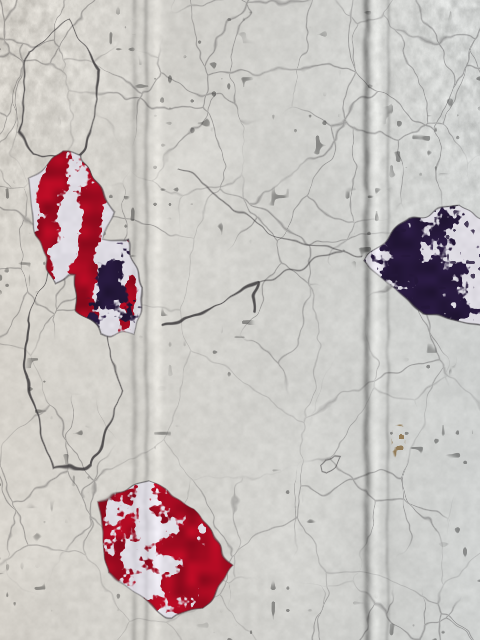
Write a Shadertoy shader that draws this texture.

```glsl
const float TAU = 6.28319;
const vec3 PAINT = vec3(0.825, 0.822, 0.805);
const vec3 PRIMER = vec3(0.87, 0.86, 0.89);
const vec3 RED = vec3(0.60, 0.04, 0.12);
const vec3 PURPLE = vec3(0.14, 0.09, 0.22);
const vec3 CRACK = vec3(0.20, 0.19, 0.20);
const vec3 RUST = vec3(0.50, 0.38, 0.20);

vec2 hash2(vec2 p) {
  vec3 q = fract(p.xyx * vec3(0.1031, 0.1030, 0.0973));
  q += dot(q, q.yzx + 33.33);
  return fract((q.xx + q.yz) * q.zy);
}

float noise(vec2 p) {
  vec2 i = floor(p), f = fract(p);
  f = f * f * (3.0 - 2.0 * f);
  return mix(mix(hash2(i).x, hash2(i + vec2(1, 0)).x, f.x),
             mix(hash2(i + vec2(0, 1)).x, hash2(i + 1.0).x, f.x), f.y);
}

float fbm(vec2 p) {
  float sum = 0.0, amp = 0.53;
  for (int i = 0; i < 4; i++) {
    sum += amp * noise(p);
    p = p * 2.03 + 17.3;
    amp *= 0.5;
  }
  return sum;
}

// Distance to the nearest border of a jittered cell pattern
float cellBorder(vec2 p) {
  vec2 cell = floor(p), nearest = vec2(9.0);
  for (int k = 0; k < 9; k++) {
    vec2 g = cell + vec2(k % 3 - 1, k / 3 - 1), r = g + hash2(g) - p;
    if (dot(r, r) < dot(nearest, nearest)) nearest = r;
  }
  float d = 9.0;
  for (int k = 0; k < 25; k++) {
    vec2 g = cell + vec2(k % 5 - 2, k / 5 - 2), r = g + hash2(g) - p, gap = r - nearest;
    if (dot(gap, gap) > 0.0001) d = min(d, dot(0.5 * (r + nearest), normalize(gap)));
  }
  return d;
}

// Irregular convex polygon made of jittered half planes
float shard(vec2 p, vec2 centre, vec2 size, float tilt, float seed) {
  float c = cos(tilt), s = sin(tilt), d = -9.0;
  vec2 q = mat2(c, -s, s, c) * (p - centre) / size;
  for (int i = 0; i < 7; i++) {
    vec2 h = hash2(vec2(i, seed));
    float a = (float(i) + 0.7 * h.x) * TAU / 7.0;
    vec2 n = vec2(cos(a), sin(a));
    d = max(d, (dot(q, n) - mix(0.82, 1.0, h.y)) / length(n / size));
  }
  return d;
}

float segment(vec2 p, vec2 a, vec2 b) {
  vec2 ab = b - a;
  return length(p - a - ab * clamp(dot(p - a, ab) / dot(ab, ab), 0.0, 1.0));
}

float stroke(float d, float width, float px) {
  return 1.0 - smoothstep(width - px, width + px, abs(d));
}

float ridge(float x, float centre, float width) {
  float t = (x - centre) / width;
  return exp(-t * t);
}

// Ink left on the primer; positive bias keeps more of it
vec3 wornInk(vec3 base, vec3 ink, float bias, vec2 p) {
  float cover = bias + 2.4 * (fbm(p * 26.0) - 0.5) + 0.5 * (noise(p * 150.0) - 0.5);
  return mix(base, ink * (0.85 + 0.4 * noise(p * 40.0)), smoothstep(-0.08, 0.14, cover));
}

void mainImage(out vec4 fragColor, in vec2 fragCoord) {
  float px = 1.0 / iResolution.x;
  vec2 p = fragCoord * px;
  vec2 warp = vec2(fbm(p * 9.0), fbm(p * 9.0 + 40.0)) - 0.5;
  vec2 rough = p + 0.014 * (vec2(noise(p * 35.0), noise(p * 35.0 + 9.0)) - 0.5);

  // Glossy, slightly mottled paint
  vec3 col = PAINT + 0.06 * (fbm(p * 5.0) - 0.5) + 0.07 * (fbm(p * 70.0) - 0.5);
  col += vec3(0.012, 0, -0.012) * (1.0 - 2.0 * p.x);
  float gloss = smoothstep(0.5, 1.3, p.y) * smoothstep(0.1, 0.5, abs(p.x - 0.5));
  col += 0.22 * gloss * (fbm(p * vec2(75, 55) + 3.0) - 0.48);
  col *= 1.0 - 0.35 * smoothstep(0.83, 0.92, noise(p * 65.0)) * smoothstep(0.6, 0.8, noise(p * 12.0));

  // Fine crack network, fading in and out
  vec2 bent = p + 0.08 * warp;
  float fade = smoothstep(0.28, 0.68, noise(p * 7.0 + 5.0));
  float fine = stroke(cellBorder(bent * vec2(8, 5.5)) / 7.0, 0.0011, px) * fade;
  float wide = stroke(cellBorder(bent * vec2(4.5, 3.5) + 7.0) / 4.0, 0.0013, px) * (0.4 + 0.6 * fade);
  col = mix(col, CRACK, 0.36 * max(fine, wide));

  // Loose flakes and long cracks
  vec2 torn = rough + 0.025 * warp, fork = vec2(0.54, 0.74), bend = vec2(0.56, 0.85);
  float bold = abs(shard(torn, vec2(0.145, 0.56), vec2(0.1, 0.21), 0.05, 4.0));
  bold = min(bold, abs(shard(torn, vec2(0.125, 1.14), vec2(0.085, 0.15), -0.1, 8.0)));
  bold = min(bold, segment(torn, vec2(0.34, 0.65), fork));
  bold = min(bold, segment(torn, fork, vec2(0.53, 0.68)));
  float weight = 0.0008 + 0.0024 * smoothstep(0.3, 0.75, noise(p * 11.0));
  col = mix(col, CRACK, 0.8 * stroke(bold, weight, px));
  float hair = min(segment(torn, vec2(0.37, 0.98), bend), segment(torn, bend, vec2(0.75, 0.8)));
  hair = min(hair, segment(torn, fork, vec2(0.72, 0.81)));
  hair = min(hair, abs(shard(rough, vec2(0.69, 0.37), vec2(0.026, 0.015), 0.4, 2.0)));
  col = mix(col, CRACK, 0.55 * stroke(hair, 0.0013, px));

  // Chips down to the primer
  vec2 topC = vec2(0.145, 0.88), lowC = vec2(0.228, 0.735);
  float top = min(shard(rough, topC, vec2(0.088, 0.135), 0.1, 1.0), shard(rough, lowC, vec2(0.07, 0.115), 0.2, 3.0));
  float side = shard(rough, vec2(0.97, 0.765), vec2(0.19, 0.12), -0.3, 5.0);
  float chip = min(min(top, side), shard(rough, vec2(0.34, 0.195), vec2(0.155, 0.115), -0.85, 7.0));
  vec3 under = PRIMER + 0.04 * (noise(p * 90.0) - 0.5);
  if (top < 0.01) {
    vec2 s = (p - topC) / vec2(0.08, 0.127);
    float bands = cos(TAU * (s.x - 0.25 * s.y + 0.6) / 1.2);
    under = wornInk(under, RED, 0.7 * bands + 0.1 - 0.9 * smoothstep(0.8, 1.3, s.x), p);
    under = wornInk(under, PURPLE, 0.55 - length((p - lowC) / vec2(0.07, 0.115)), p + 3.0);
  } else if (side < 0.01) {
    under = wornInk(under, PURPLE, 0.6 - 8.0 * abs(p.x + 0.15 * p.y - 0.96), p + 1.0);
    under = mix(under, PURPLE, 0.8 * smoothstep(0.84, 0.9, noise(p * 75.0)));
  } else {
    under = wornInk(under, RED, 9.0 * abs(p.x + 0.12 * p.y - 0.328) - 0.42, p + 2.0);
  }
  col = mix(col, under, 1.0 - smoothstep(-px, px, chip));
  col = mix(col, CRACK, stroke(chip, 0.0014, px) * (0.25 + 0.5 * noise(p * 15.0)));

  // Two moulded vertical grooves
  float x = p.x + 0.005 * (noise(p * vec2(20, 25)) - 0.5);
  float wear = 0.55 + 0.8 * fbm(p * vec2(50, 28));
  float dark = 0.13 * ridge(x, 0.28, 0.006) + 0.15 * ridge(x, 0.305, 0.005)
             + 0.33 * ridge(x, 0.764, 0.007) + 0.14 * ridge(x, 0.808, 0.004);
  float light = 0.08 * ridge(x, 0.328, 0.01) + 0.09 * ridge(x, 0.784, 0.009);
  col *= 1.0 + (light - dark * (chip < 0.0 ? 0.4 : 1.0)) * wear;

  // Rust specks
  float area = 1.0 - smoothstep(0.7, 1.0, length((p - vec2(0.83, 0.415)) / vec2(0.016, 0.045)));
  col = mix(col, RUST, 0.75 * area * smoothstep(0.62, 0.7, noise(p * 85.0)));
  fragColor = vec4(clamp(col, 0.0, 1.0), 1.0);
}
```
